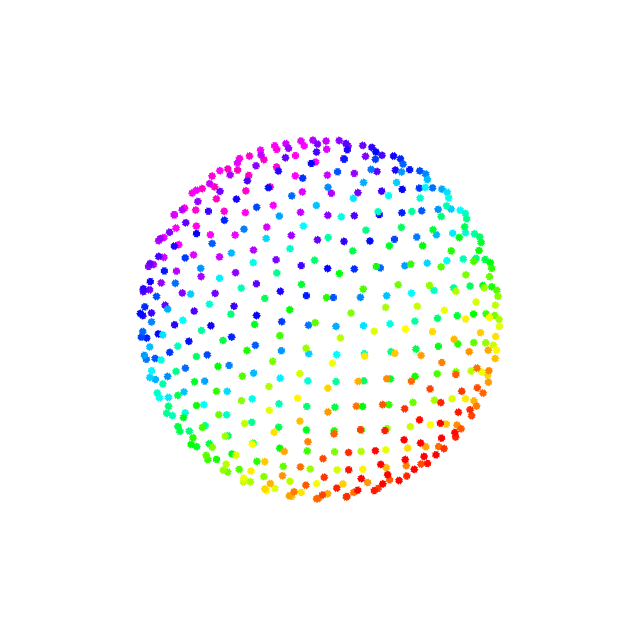
This background is drawn by a three.js fragment shader. Its source:

```glsl
// A see-through sphere of small rainbow dots on a white ground.
varying vec2 vUv;

const int DOT_COUNT = 512;
const vec3 BACKGROUND = vec3(0.998, 1.0, 0.998);
const vec2 SPHERE_CENTER = vec2(0.5, 0.501);
const float SPHERE_RADIUS = 0.281;
const vec2 AXIS_HEADING = vec2(-0.53, 0.848); // direction of the pole on the canvas
const float AXIS_TILT = 0.36;                 // lean of the pole toward the viewer, radians
const float SPIRAL_PHASE = 0.6;
const float GOLDEN_ANGLE = 2.39996;
const float HUE_MIDDLE = 0.43;
const float HUE_SPAN = 0.45;
const vec2 ARM_SIZE = vec2(0.0055, 0.0033);   // half length and half width of a dot arm
const float EDGE_SOFTNESS = 0.0010;

float hash(float n) {
  return fract(sin(n * 12.9898) * 43758.55);
}

vec3 rainbow(float hue) {
  return clamp(abs(mod(hue * 6.0 + vec3(0.0, 4.0, 2.0), 6.0) - 3.0) - 1.0, 0.0, 1.0);
}

vec2 rotate(vec2 p, float angle) {
  float c = cos(angle);
  float s = sin(angle);
  return vec2(c * p.x - s * p.y, s * p.x + c * p.y);
}

// Distance to a stubby cross made of two bars
float crossDistance(vec2 p) {
  p = abs(p);
  if (p.y > p.x) p = p.yx;
  vec2 q = p - ARM_SIZE;
  return length(max(q, 0.0)) + min(max(q.x, q.y), 0.0);
}

void main() {
  vec2 point = vUv - SPHERE_CENTER;
  vec3 color = BACKGROUND;

  // Frame of the tilted sphere
  vec2 heading = normalize(AXIS_HEADING);
  vec3 pole = vec3(heading * cos(AXIS_TILT), sin(AXIS_TILT));
  vec3 side = vec3(heading.y, -heading.x, 0.0);
  vec3 depth = cross(pole, side);

  // Evenly spread dots on a golden spiral from pole to pole
  for (int i = 0; i < DOT_COUNT; i++) {
    float index = float(i);
    float height = 1.0 - 2.0 * (index + 0.5) / float(DOT_COUNT);
    float ring = sqrt(1.0 - height * height);
    float turn = index * GOLDEN_ANGLE + SPIRAL_PHASE;
    vec3 dotPosition = pole * height + ring * (side * cos(turn) + depth * sin(turn));
    vec2 offset = point - dotPosition.xy * SPHERE_RADIUS;

    if (dot(offset, offset) < 0.0001) {
      float distanceToDot = crossDistance(rotate(offset, hash(index) * 1.5708));
      float coverage = 1.0 - smoothstep(-EDGE_SOFTNESS, EDGE_SOFTNESS, distanceToDot);
      float hue = max(HUE_MIDDLE + HUE_SPAN * height, 0.0);
      color = mix(color, rainbow(hue), coverage);
    }
  }

  gl_FragColor = vec4(color, 1.0);
}
```
